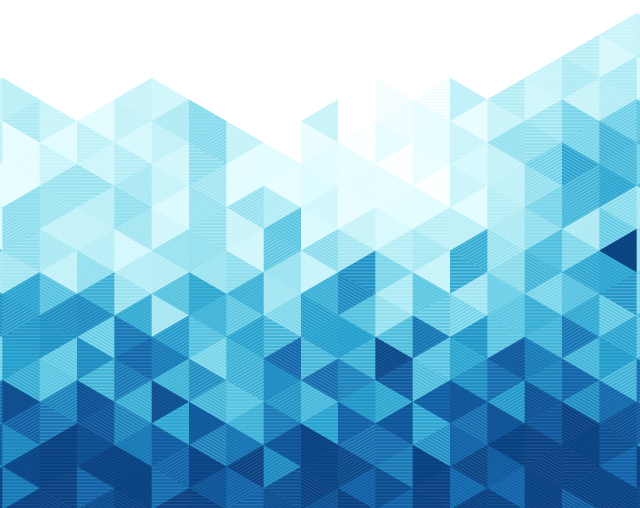
A Shadertoy shader for this background:

```glsl
// Draws a striped mosaic of triangles falling from white through cyan to deep navy.

const vec2 GRID_SPAN = vec2(17.16, 11.76);   // columns and triangle sides per canvas
const vec2 GRID_START = vec2(0.067, 1.80);   // lattice origin from the upper left
const float STRIPES_PER_SIDE = 13.0;
const int SAMPLES = 3;

// Tones from white to navy
const vec3 PALETTE[7] = vec3[7](
    vec3(1.0), vec3(0.88, 0.99, 1.0), vec3(0.66, 0.91, 0.95),
    vec3(0.39, 0.80, 0.90), vec3(0.13, 0.62, 0.80),
    vec3(0.06, 0.38, 0.66), vec3(0.03, 0.25, 0.50));

// Soft tonal pools: column, depth, radius, tone change
const vec4 POOLS[12] = vec4[12](
    vec4(11.1, 2.6, 2.2, -1.3), vec4(16.6, 1.9, 1.5, 2.4),
    vec4(14.0, 2.0, 1.3, 1.4), vec4(2.0, 2.3, 0.7, 1.2),
    vec4(5.0, 1.4, 1.0, 0.8), vec4(7.5, 3.4, 0.5, 1.6),
    vec4(10.5, 6.5, 0.4, 2.0), vec4(16.5, 4.0, 0.45, 3.0),
    vec4(6.4, 7.4, 0.6, -2.0), vec4(15.0, 7.0, 2.2, 0.8),
    vec4(9.5, 4.5, 0.5, 2.0), vec4(12.5, 4.0, 0.5, 2.2));

float hash(vec2 p, float seed) {
    vec3 q = fract(vec3(p.xyx) * 0.1031 + seed * 0.173);
    q += dot(q, q.yzx + 33.33);
    return fract((q.x + q.y) * q.z);
}

// Triangle holding a lattice point: column and half-side row
vec2 triangleCell(vec2 p) {
    float column = floor(p.x);
    float across = p.x - column;
    if (mod(column, 2.0) > 0.5) across = 1.0 - across;
    float row = floor(p.y - 0.5 * across) + floor(p.y + 0.5 * across);
    return vec2(column, row);
}

float peak(vec2 tip, float x) {
    return tip.y + 0.5 * abs(x - tip.x);
}

// Depth at which the mosaic begins
float skyline(float x) {
    float left = min(peak(vec2(0.0, 0.0), x), peak(vec2(4.0, 0.0), x));
    float right = min(peak(vec2(12.0, 0.0), x), peak(vec2(17.0, -1.5), x));
    float column = floor(x);
    float raised = column == 8.0 ? 1.0 : (column == 10.0 ? 0.5 : 0.0);
    return min(left, right) - raised;
}

// Broad gradient, pools and a random step per triangle
float toneAt(vec2 centre, vec2 cell) {
    float tone = 1.3 + 0.64 * max(centre.y - 2.5, 0.0);
    for (int i = 0; i < 12; i++) {
        vec2 offset = (centre - POOLS[i].xy) * vec2(0.866, 1.0) / POOLS[i].z;
        tone += POOLS[i].w * exp(-dot(offset, offset));
    }
    float jitter = mix(1.3, 2.3, smoothstep(2.0, 5.0, centre.y));
    return clamp(tone + (hash(cell, 1.0) - 0.5) * jitter, 0.0, 6.0);
}

vec3 paletteColor(float tone) {
    int index = min(int(tone), 5);
    return mix(PALETTE[index], PALETTE[index + 1], tone - float(index));
}

// Fine lines along a lattice direction: -1, 0 or 1
float stripes(vec2 p, float direction, float blur) {
    float phase = (p.y + 0.5 * direction * p.x) * STRIPES_PER_SIDE;
    float distanceToLine = abs(fract(phase) - 0.5);
    return 1.0 - smoothstep(0.2 - blur, 0.2 + blur, distanceToLine);
}

vec3 mosaic(vec2 p, float blur) {
    vec2 cell = triangleCell(p);
    vec2 centre = vec2(cell.x + 0.5, 0.5 * (cell.y + 1.0));
    if (centre.y < skyline(centre.x)) return vec3(1.0);

    float tone = toneAt(centre, cell);
    vec3 color = paletteColor(tone);
    float direction = floor(hash(cell, 2.0) * 3.0) - 1.0;
    float strength = mix(0.45, 0.12, smoothstep(2.0, 6.0, tone));
    strength *= mix(0.4, 1.0, hash(cell, 3.0));
    return mix(color, vec3(0.88, 0.98, 1.0), strength * stripes(p, direction, blur));
}

void mainImage(out vec4 fragColor, in vec2 fragCoord) {
    // Average a small grid of samples for smooth edges
    float blur = clamp(GRID_SPAN.y / iResolution.y * STRIPES_PER_SIDE * 0.4, 0.02, 0.2);
    vec3 sum = vec3(0.0);
    for (int j = 0; j < SAMPLES; j++) {
        for (int i = 0; i < SAMPLES; i++) {
            vec2 jitter = (vec2(i, j) + 0.5) / float(SAMPLES) - 0.5;
            vec2 uv = (fragCoord + jitter) / iResolution.xy;
            vec2 p = vec2(uv.x, 1.0 - uv.y) * GRID_SPAN - GRID_START;
            sum += mosaic(p, blur);
        }
    }
    fragColor = vec4(sum / float(SAMPLES * SAMPLES), 1.0);
}
```
